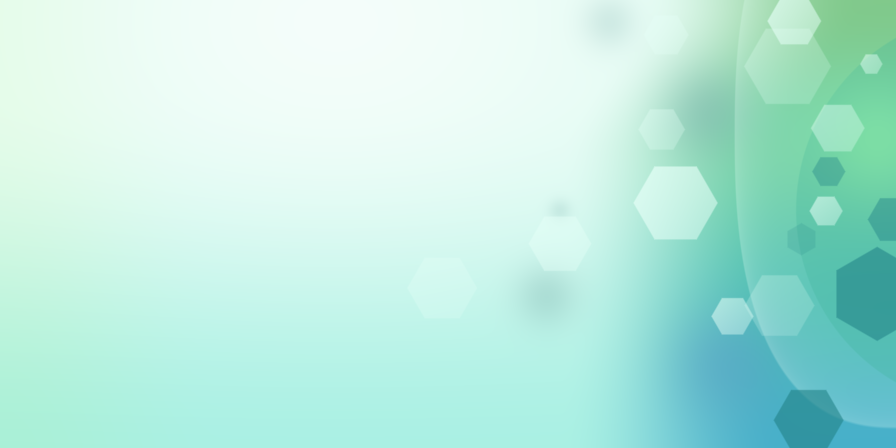
A Shadertoy shader for this background:

```glsl
// Pale mint gradient flowing into a green and teal side with translucent hexagons and curved panes.

const vec3 WHITE_MINT = vec3(0.90, 1.00, 0.97);
const vec3 DEEP_TEAL = vec3(0.13, 0.51, 0.53);
const vec3 SHADE_GREY = vec3(0.47, 0.68, 0.66);
const vec3 SHADE_BLUE = vec3(0.34, 0.63, 0.78);

// Each hexagon: centre, circumradius, opacity
const vec4 LIGHT_HEXES[12] = vec4[12](
    vec4(1.487, 0.922, 0.050, 0.32), vec4(1.477, 0.711, 0.052, 0.32),
    vec4(1.508, 0.547, 0.094, 0.62), vec4(1.250, 0.456, 0.070, 0.45),
    vec4(0.987, 0.357, 0.078, 0.28), vec4(1.635, 0.294, 0.047, 0.48),
    vec4(1.740, 0.318, 0.078, 0.22), vec4(1.773, 0.953, 0.060, 0.58),
    vec4(1.758, 0.852, 0.097, 0.25), vec4(1.870, 0.714, 0.060, 0.38),
    vec4(1.945, 0.857, 0.025, 0.45), vec4(1.844, 0.529, 0.037, 0.50));

const vec4 DARK_HEXES[5] = vec4[5](
    vec4(1.805, 0.062, 0.078, 0.60), vec4(1.958, 0.344, 0.105, 0.58),
    vec4(1.850, 0.617, 0.037, 0.38), vec4(1.789, 0.466, 0.036, 0.18),
    vec4(1.992, 0.510, 0.055, 0.45));

// Signed distance to a hexagon with flat top and bottom
float hexagon(vec2 p, float radius) {
    p = abs(p);
    return max(p.y, dot(p, vec2(0.866, 0.5))) - 0.866 * radius;
}

float fill(float dist, float blur) {
    return 1.0 - smoothstep(-blur, blur, dist);
}

float glow(vec2 p, vec2 centre, vec2 size) {
    vec2 q = (p - centre) / size;
    return exp(-dot(q, q));
}

vec3 paleSide(vec2 p) {
    vec3 col = mix(vec3(0.66, 0.94, 0.89), vec3(0.88, 0.985, 0.95), smoothstep(-0.05, 0.8, p.y));
    col.b -= 0.05 * (1.0 - smoothstep(0.0, 0.5, p.x));
    return mix(col, vec3(0.97, 0.995, 0.985), 0.85 * glow(p, vec2(0.75, 0.95), vec2(0.65, 0.45)));
}

vec3 greenSide(vec2 p) {
    vec3 col = mix(vec3(0.28, 0.69, 0.79), vec3(0.31, 0.75, 0.70), smoothstep(0.0, 0.35, p.y));
    col = mix(col, vec3(0.45, 0.82, 0.64), smoothstep(0.3, 0.7, p.y));
    return mix(col, vec3(0.47, 0.77, 0.51), smoothstep(0.7, 1.0, p.y));
}

// Tall rounded pane, lightest along its left rim
vec3 addPane(vec3 col, vec2 p, float blur) {
    vec2 q = abs(p - vec2(2.005, 0.70)) / vec2(0.365, 0.655);
    float dist = (pow(pow(q.x, 2.5) + pow(q.y, 2.5), 0.4) - 1.0) * 0.365;
    float inside = fill(dist, blur);
    float rim = exp(-abs(dist) / 0.012);
    return mix(col, WHITE_MINT, inside * (0.06 + 0.14 * exp(dist / 0.10) + 0.08 * rim));
}

// Round pane entering from the right edge
vec3 addDisc(vec3 col, vec2 p, float blur) {
    float dist = length(p - vec2(2.22, 0.531)) - 0.443;
    return mix(col, vec3(0.24, 0.70, 0.60), 0.28 * fill(dist, blur));
}

void mainImage(out vec4 fragColor, in vec2 fragCoord) {
    vec2 p = fragCoord / iResolution.y;
    float blur = 1.0 / iResolution.y;

    // Base gradient; the green side recedes toward the top
    float recede = 0.17 * smoothstep(0.65, 1.0, p.y);
    float side = smoothstep(1.25, 1.75, p.x - recede);
    vec3 col = mix(paleSide(p), greenSide(p), side);

    // Soft shadows
    col = mix(col, SHADE_GREY, 0.22 * glow(p, vec2(1.36, 0.95), vec2(0.06)));
    col = mix(col, SHADE_GREY, 0.32 * glow(p, vec2(1.22, 0.34), vec2(0.07)));
    col = mix(col, SHADE_GREY, 0.20 * glow(p, vec2(1.25, 0.53), vec2(0.025)));
    col = mix(col, SHADE_GREY, 0.45 * glow(p, vec2(1.58, 0.75), vec2(0.10)));
    col = mix(col, SHADE_BLUE, 0.55 * glow(p, vec2(1.62, 0.19), vec2(0.13)));

    // Curved panes and the bright green bloom
    col = addPane(col, p, blur);
    col = addDisc(col, p, blur);
    col = mix(col, vec3(0.52, 0.90, 0.65), 0.7 * glow(p, vec2(1.96, 0.69), vec2(0.13)));

    // Dark hexagons; odd ones point upward
    for (int i = 0; i < 5; i++) {
        vec4 h = DARK_HEXES[i];
        vec2 q = p - h.xy;
        if (i % 2 == 1) q = q.yx;
        col = mix(col, DEEP_TEAL, h.w * fill(hexagon(q, h.z), blur));
    }

    // Light hexagons, slightly brighter at the upper left
    for (int i = 0; i < 12; i++) {
        vec4 h = LIGHT_HEXES[i];
        vec2 q = p - h.xy;
        float sheen = 1.0 + 0.12 * (q.y - q.x) / h.z;
        col = mix(col, WHITE_MINT, h.w * sheen * fill(hexagon(q, h.z), blur));
    }

    fragColor = vec4(col, 1.0);
}
```
